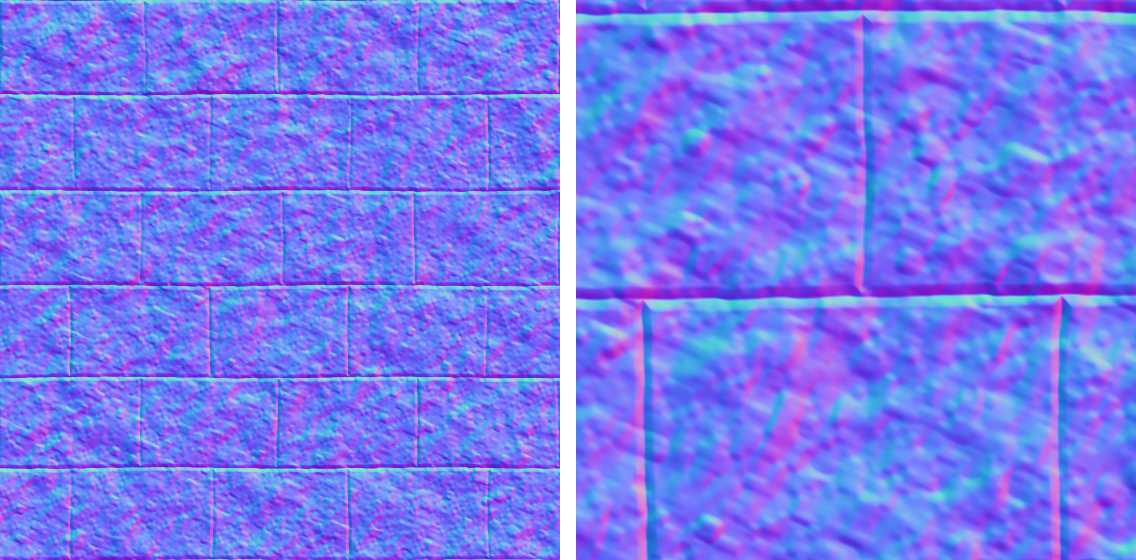
Left, the full canvas; right, a detail of the centre.
Write a Shadertoy shader that draws this texture map.

```glsl
// Tangent-space normal map of a rough stone block wall in running bond.

const float TAU = 6.2831853;
const float COURSES = 6.0;            // rows of blocks
const float BLOCKS = 4.0;             // blocks per row
const float BED_WIDTH = 0.0070;       // half width of horizontal joints
const float BED_DEPTH = 0.0053;
const float HEAD_WIDTH = 0.0056;      // half width of vertical joints
const float HEAD_DEPTH = 0.0038;
const float JOINT_CURVE = 1.4;        // 1 gives a straight V, more a softer rim
const float COURSE_SAG = 0.010;       // downward shift of the middle courses
const float HEAD_DRIFT = 0.006;       // regular shift of vertical joints
const float HEAD_JITTER = 0.010;      // random shift of vertical joints
const float WOBBLE = 0.0013;          // long waves in all joints
const float CHIPPING = 0.0016;        // short raggedness of all joints
const float SWELL_SLOPE = 0.20;       // steepness of broad undulation
const float LUMP_SLOPE = 0.33;        // steepness of lumps
const float CHIP_SLOPE = 0.19;        // steepness of sparse raised chips
const float GRAIN_SLOPE = 0.30;       // steepness of fine grain
const vec2 TILT = vec2(-0.09, -0.08); // overall lean of the normals
const float BLUE_LEVEL = 0.985;
const float SAMPLE_STEP = 0.0010;     // distance for measuring slopes

float hash(vec2 p) {
    vec3 q = fract(p.xyx * vec3(0.1031, 0.1030, 0.0973));
    q += dot(q, q.yzx + 33.33);
    return fract((q.x + q.y) * q.z);
}

float valueNoise(vec2 p) {
    vec2 cell = floor(p);
    vec2 f = fract(p);
    f = f * f * f * (f * (f * 6.0 - 15.0) + 10.0);
    float low = mix(hash(cell), hash(cell + vec2(1, 0)), f.x);
    float high = mix(hash(cell + vec2(0, 1)), hash(cell + vec2(1, 1)), f.x);
    return mix(low, high, f.y);
}

// Noise whose steepness does not depend on its frequency.
float reliefLayer(vec2 p, float frequency, float slope) {
    return valueNoise(p * frequency + frequency) * slope / frequency;
}

// Mostly flat stone with scattered raised chips and a fine grain.
float stoneRelief(vec2 p) {
    vec2 diagonal = vec2(p.x - p.y, 0.75 * (p.x + p.y)) * 0.7071 + 3.0;
    vec2 turned = mat2(0.92, 0.39, -0.39, 0.92) * p + 2.0;
    const float chipFrequency = 62.0;
    float chips = smoothstep(0.45, 0.95, valueNoise(turned * chipFrequency));
    return reliefLayer(turned, 17.0, SWELL_SLOPE)
         + reliefLayer(diagonal, 42.0, LUMP_SLOPE)
         + chips * CHIP_SLOPE / chipFrequency
         + reliefLayer(diagonal, 90.0, 0.8 * GRAIN_SLOPE)
         + reliefLayer(turned, 150.0, GRAIN_SLOPE);
}

float groove(float distanceToJoint, float width) {
    return pow(max(1.0 - distanceToJoint / width, 0.0), JOINT_CURVE);
}

float jointDepth(vec2 p) {
    vec2 ragged = vec2(valueNoise(p * 75.0 + 5.0), valueNoise(p * 75.0 + 41.0)) - 0.5;
    p += WOBBLE * vec2(sin(TAU * (4.0 * p.y + p.x)), sin(TAU * (2.0 * p.x + p.y)));
    p += CHIPPING * ragged;

    // Nearest horizontal joint
    float bed = round(p.y * COURSES);
    float sag = sin(0.5 * TAU * bed / COURSES);
    float bedY = bed / COURSES - COURSE_SAG * sag * sag;
    float course = mod(bed - (p.y < bedY ? 1.0 : 0.0), COURSES);

    // Nearest vertical joint, with alternate courses shifted by half a block
    float stagger = mod(course, 2.0) < 0.5 ? 0.5 : 0.0;
    float head = round(p.x * BLOCKS - stagger);
    vec2 id = vec2(mod(head, BLOCKS), course);
    float headX = (head + stagger) / BLOCKS;
    headX += HEAD_DRIFT * sin(TAU * headX) + HEAD_JITTER * (hash(id + 7.0) - 0.5);

    // Uneven wear along and between joints
    float wear = 0.7 + 0.6 * valueNoise(p * 55.0);
    float bedWear = wear * mix(0.85, 1.15, hash(vec2(mod(bed, COURSES), 31.0)));
    float headWear = wear * mix(0.6, 1.25, hash(id + 19.0));
    return max(BED_DEPTH * bedWear * groove(abs(p.y - bedY), BED_WIDTH),
               HEAD_DEPTH * headWear * groove(abs(p.x - headX), HEAD_WIDTH));
}

float wallHeight(vec2 p) {
    return stoneRelief(p) - jointDepth(p);
}

void mainImage(out vec4 fragColor, in vec2 fragCoord) {
    vec2 uv = fragCoord / iResolution.xy;

    // Central differences also soften the joint edges
    float h = max(SAMPLE_STEP, 0.5 / iResolution.y);
    vec2 slope = vec2(wallHeight(uv + vec2(h, 0)) - wallHeight(uv - vec2(h, 0)),
                      wallHeight(uv + vec2(0, h)) - wallHeight(uv - vec2(0, h))) / (2.0 * h);

    vec3 normal = normalize(vec3(TILT - slope, 1.0));
    vec3 color = 0.5 + 0.5 * normal;
    color.b *= BLUE_LEVEL;
    fragColor = vec4(color, 1.0);
}
```
